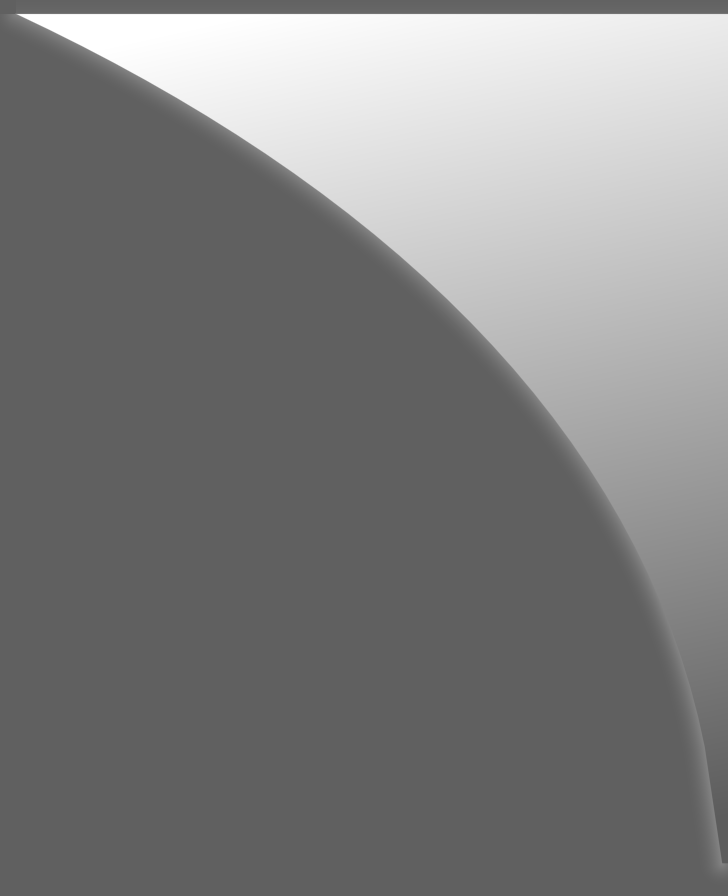
Write a Shadertoy shader that draws this background.

```glsl
const float ASPECT = 0.8151;
const int SEGMENTS = 32;

// Curve control points, in units of the canvas height
const vec2 CURVE_START = vec2(0.0182, 0.9844);
const vec2 CURVE_PULL_A = vec2(0.4180, 0.7980);
const vec2 CURVE_PULL_B = vec2(0.7174, 0.5260);
const vec2 CURVE_END = vec2(0.7890, 0.1667);
const vec2 TAIL_END = vec2(0.8086, 0.0365);

const vec3 BACKGROUND = vec3(0.376);
const vec3 LIGHT = vec3(1.0);
const vec3 SHADE = vec3(0.36);
const float GRADIENT_TILT = 0.22;
const float GRADIENT_START = 0.078;
const float GRADIENT_END = 1.091;

const float GLOW_WIDTH = 0.028;
const float GLOW_STRENGTH = 0.14;
const float TOP_GLOW_STRENGTH = 0.035;

vec2 cubicBezier(float t) {
    float s = 1.0 - t;
    return s * s * s * CURVE_START + 3.0 * s * s * t * CURVE_PULL_A
         + 3.0 * s * t * t * CURVE_PULL_B + t * t * t * CURVE_END;
}

// Signed distance to a segment, positive on its left
float segmentDistance(vec2 p, vec2 a, vec2 b) {
    vec2 ab = b - a, ap = p - a;
    float along = clamp(dot(ap, ab) / dot(ab, ab), 0.0, 1.0);
    float side = ab.x * ap.y - ab.y * ap.x;
    return length(ap - ab * along) * (side < 0.0 ? -1.0 : 1.0);
}

// Signed distance to the curve and its straight tail
float curveDistance(vec2 p) {
    float nearest = segmentDistance(p, CURVE_END, TAIL_END);
    vec2 a = CURVE_START;
    for (int i = 1; i <= SEGMENTS; i++) {
        vec2 b = cubicBezier(float(i) / float(SEGMENTS));
        float d = segmentDistance(p, a, b);
        if (abs(d) < abs(nearest)) nearest = d;
        a = b;
    }
    return nearest;
}

float glowFalloff(float d) {
    float f = clamp(1.0 - d / GLOW_WIDTH, 0.0, 1.0);
    return f * f;
}

void mainImage(out vec4 fragColor, in vec2 fragCoord) {
    vec2 p = fragCoord / iResolution.xy * vec2(ASPECT, 1.0);
    float softness = 0.75 / iResolution.y;
    float d = curveDistance(p);
    float aboveTop = p.y - CURVE_START.y;

    // Soft glow outside the curve and above the top edge
    float curveGlow = GLOW_STRENGTH * glowFalloff(abs(d)) * step(aboveTop, 0.0);
    float topGlow = TOP_GLOW_STRENGTH * glowFalloff(aboveTop)
                  * step(0.0, aboveTop) * step(CURVE_START.x, p.x);
    vec3 color = BACKGROUND + curveGlow + topGlow;

    // Tilted gradient inside the shape
    float slope = 1.0 - p.y + GRADIENT_TILT * p.x;
    float shade = clamp((slope - GRADIENT_START) / (GRADIENT_END - GRADIENT_START), 0.0, 1.0);
    float inside = smoothstep(-softness, softness, d)
                 * smoothstep(softness, -softness, aboveTop)
                 * smoothstep(-softness, softness, p.y - TAIL_END.y);
    color = mix(color, mix(LIGHT, SHADE, shade), inside);

    fragColor = vec4(color, 1.0);
}
```
